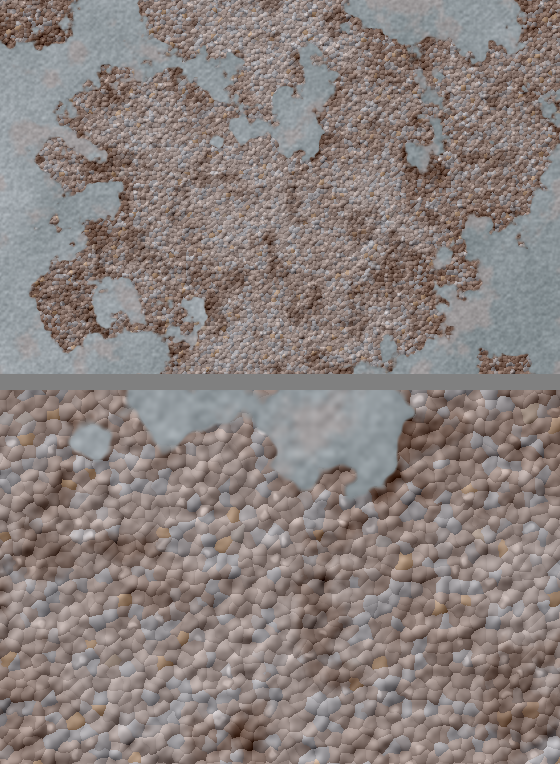
Top: the whole. Bottom: its middle third, enlarged.
This texture is drawn by a WebGL 1 fragment shader. Its source:

```glsl
precision highp float;

// Weathered blue-grey painted metal, broken by a broad field and islands of rust.
// Layered noise places the rust, rims darken it, and small lit cells
// with random tints form its granular crust.

uniform vec2 u_resolution;

const vec3 PAINT_LIGHT = vec3(0.635, 0.660, 0.680);
const vec3 PAINT_DARK = vec3(0.485, 0.525, 0.540);
const vec3 PAINT_PINK = vec3(0.640, 0.600, 0.595);
const vec3 RUST_PALE = vec3(0.595, 0.545, 0.530);
const vec3 RUST_BROWN = vec3(0.440, 0.345, 0.300);
const vec3 RUST_DEEP = vec3(0.310, 0.210, 0.160);
const vec3 GRAIN_BLUE = vec3(0.560, 0.575, 0.605);
const vec3 GRAIN_OCHRE = vec3(0.610, 0.470, 0.340);

float hash(vec2 p) {
  return fract(sin(dot(p, vec2(127.1, 311.7))) * 43758.5453);
}

float noise(vec2 p) {
  vec2 i = floor(p);
  vec2 f = fract(p);
  f = f * f * (3.0 - 2.0 * f);
  float low = mix(hash(i), hash(i + vec2(1.0, 0.0)), f.x);
  float high = mix(hash(i + vec2(0.0, 1.0)), hash(i + 1.0), f.x);
  return mix(low, high, f.y);
}

float fbm(vec2 p) {
  float sum = 0.0;
  float amplitude = 0.5;
  for (int i = 0; i < 5; i++) {
    sum += amplitude * noise(p);
    p = mat2(1.6, 1.2, -1.2, 1.6) * p + 17.3;
    amplitude *= 0.5;
  }
  return sum / 0.97;
}

// Nearest jittered grain: offset to its centre in xy, its random value in z.
vec3 grainCell(vec2 p) {
  vec2 home = floor(p);
  vec3 nearest = vec3(2.0, 2.0, 0.0);
  for (int y = -1; y <= 1; y++) {
    for (int x = -1; x <= 1; x++) {
      vec2 id = home + vec2(float(x), float(y));
      vec2 centre = id + 0.1 + 0.8 * vec2(hash(id), hash(id + 41.7));
      vec2 offset = p - centre;
      if (dot(offset, offset) < dot(nearest.xy, nearest.xy)) {
        nearest = vec3(offset, hash(id + 83.1));
      }
    }
  }
  return nearest;
}

// Slope of fine noise toward the light at the upper left.
float relief(vec2 p, float scale) {
  vec2 q = p * scale;
  return noise(q) - noise(q + vec2(-0.35, 0.6));
}

// The rust field in the middle, widening toward the bottom.
float rustField(vec2 p) {
  float wobble = 0.22 * (fbm(p * 3.0 + 9.0) - 0.5);
  float halfWidth = mix(0.42, 0.30, p.y);
  float distanceToAxis = abs(p.x + wobble - 0.68);
  return 1.0 - smoothstep(halfWidth - 0.10, halfWidth + 0.08, distanceToAxis);
}

vec3 paintColor(vec2 p) {
  float shade = 0.26 + 0.30 * smoothstep(0.3, 1.1, p.x);
  shade += 1.3 * (fbm(p * vec2(7.0, 4.5) + 31.0) - 0.5);
  vec3 color = mix(PAINT_LIGHT, PAINT_DARK, clamp(shade, 0.0, 1.0));
  float stain = smoothstep(0.54, 0.72, fbm(p * 14.0 + 57.0));
  color = mix(color, PAINT_PINK, 0.65 * stain);
  float speckle = noise(p * 190.0) + noise(p * 95.0 + 5.0) - 1.0;
  return color + 0.055 * speckle + 0.07 * relief(p, 120.0);
}

vec3 rustColor(vec2 p, float field, float rim) {
  float age = 0.58 - 0.36 * field + 1.5 * (fbm(p * 8.0 + 73.0) - 0.5);
  vec3 color = mix(RUST_PALE, RUST_BROWN, clamp(age + 0.35 * rim, 0.0, 1.0));
  vec3 grain = grainCell(p * 92.0 + 0.5 * noise(p * 150.0));
  color = mix(color, GRAIN_BLUE, 0.65 * smoothstep(0.62, 0.80, grain.z));
  color = mix(color, GRAIN_OCHRE, 0.70 * smoothstep(0.95, 0.97, grain.z));
  float pits = smoothstep(0.57, 0.72, fbm(p * 19.0 + 11.0));
  color = mix(color, RUST_DEEP, pits * (0.45 + 0.30 * rim));
  float light = dot(grain.xy, vec2(-0.10, 0.17)) - 0.14 * dot(grain.xy, grain.xy);
  light += 0.20 * relief(p, 75.0) + 0.16 * relief(p, 140.0);
  float glint = smoothstep(0.90, 0.94, hash(vec2(grain.z, 3.7)));
  glint *= 1.0 - smoothstep(0.15, 0.45, length(grain.xy));
  return color + light + 0.025 + 0.14 * glint;
}

void main() {
  vec2 p = gl_FragCoord.xy / u_resolution.y;
  float field = rustField(p);
  float growth = fbm(p * 6.0 + 4.0) - 0.545 + 0.19 * field;
  growth += 0.07 * (noise(p * 42.0) - 0.5) + 0.04 * (noise(p * 90.0) - 0.5);
  float mask = smoothstep(-0.018, 0.018, growth);
  float rim = 1.0 - smoothstep(0.02, 0.11, growth);
  float shadow = smoothstep(-0.05, 0.0, growth);
  vec3 paint = paintColor(p) - 0.035 * shadow;
  vec3 color = mix(paint, rustColor(p, field, rim), mask);
  gl_FragColor = vec4(clamp(color, 0.0, 1.0), 1.0);
}
```
